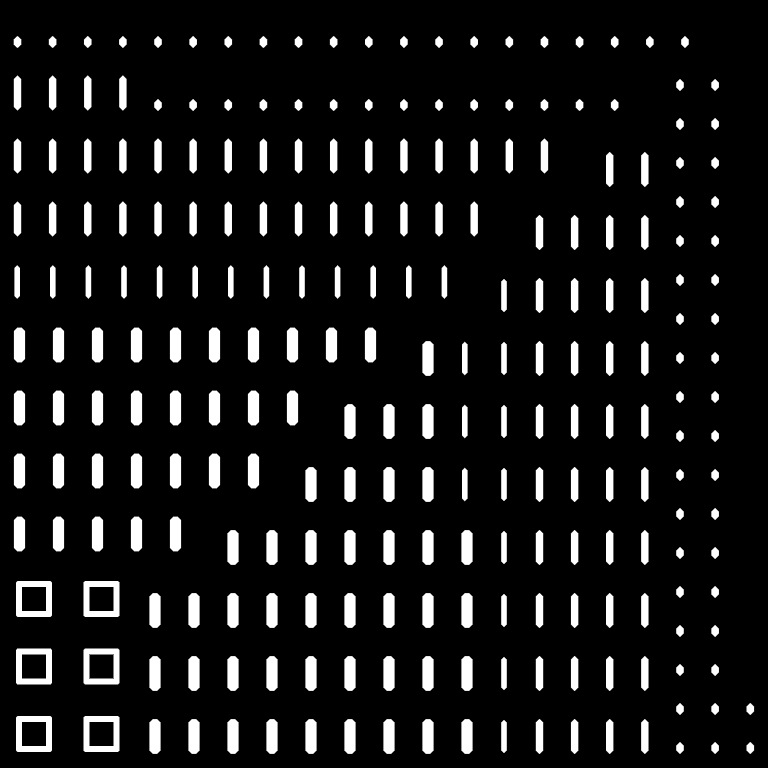
A Shadertoy shader for this pattern:

```glsl
#define UNITS 768.0
#define PITCH_ROW 63.0
#define PITCH_WIDE 39.0
#define PITCH_SLIM 35.13
#define PITCH_SQUARE 67.5
#define WIDE vec2(5.6, 17.4)
#define SLIM vec2(3.7, 17.4)
#define THIN vec2(2.8, 17.4)
#define DOT vec2(3.8, 5.8)

// Box with cut corners
float chamferBox(vec2 p, vec2 halfSize, float cut) {
    p = abs(p);
    vec2 q = p - halfSize;
    float diagonal = (q.x + q.y + cut) * 0.7071;
    return max(max(q.x, q.y), diagonal);
}

// Offset to the nearest cell of a finite grid
vec2 nearestCell(vec2 p, vec2 first, vec2 pitch, vec2 count) {
    vec2 cell = clamp(round((p - first) / pitch), vec2(0.0), count - 1.0);
    return p - first - cell * pitch;
}

float barGrid(vec2 p, vec2 first, vec2 pitch, vec2 count, vec2 halfSize) {
    return chamferBox(nearestCell(p, first, pitch, count), halfSize, 3.4);
}

float leftRows(vec2 p) {
    const float wideCount[4] = float[4](5.0, 7.0, 8.0, 10.0);
    const float slimCount[3] = float[3](14.0, 16.0, 4.0);
    float d = UNITS;
    for (int i = 0; i < 4; i++) {
        vec2 first = vec2(19.5, 234.0 + PITCH_ROW * float(i));
        d = min(d, barGrid(p, first, vec2(PITCH_WIDE), vec2(wideCount[i], 1.0), WIDE));
    }
    d = min(d, barGrid(p, vec2(17.2, 486.0), vec2(35.6), vec2(13.0, 1.0), THIN));
    for (int i = 0; i < 3; i++) {
        vec2 first = vec2(17.5, 549.0 + PITCH_ROW * float(i));
        d = min(d, barGrid(p, first, vec2(PITCH_SLIM), vec2(slimCount[i], 1.0), SLIM));
    }
    return d;
}

float rightRows(vec2 p) {
    const float firstColumn[7] = float[7](0.0, 0.0, 0.0, 2.0, 4.0, 5.0, 7.0);
    float base = 31.5;
    float d = UNITS;
    // Stepped wide bars
    for (int i = 0; i < 7; i++) {
        float endColumn = i < 4 ? 9.0 : 8.0;
        vec2 first = vec2(155.0 + PITCH_WIDE * firstColumn[i], base + PITCH_ROW * float(i));
        d = min(d, barGrid(p, first, vec2(PITCH_WIDE), vec2(endColumn - firstColumn[i], 1.0), WIDE));
    }
    // Narrow columns
    vec2 pitch = vec2(PITCH_SLIM, PITCH_ROW);
    d = min(d, barGrid(p, vec2(464.8, base + 4.0 * PITCH_ROW), pitch, vec2(1.0, 3.0), THIN));
    d = min(d, barGrid(p, vec2(504.0, base), pitch, vec2(1.0, 8.0), THIN));
    d = min(d, barGrid(p, vec2(539.5, base), pitch, vec2(2.0, 9.0), SLIM));
    d = min(d, barGrid(p, vec2(609.7, base), pitch, vec2(2.0, 10.0), SLIM));
    return d;
}

float dots(vec2 p) {
    vec2 pitch = vec2(PITCH_SLIM, PITCH_WIDE);
    float d = barGrid(p, vec2(17.5, 726.0), pitch, vec2(20.0, 1.0), DOT);
    d = min(d, barGrid(p, vec2(158.0, 663.0), pitch, vec2(14.0, 1.0), DOT));
    d = min(d, barGrid(p, vec2(680.0, 20.0), pitch, vec2(2.0, 18.0), DOT));
    return min(d, barGrid(p, vec2(750.3, 20.0), pitch, vec2(1.0, 2.0), DOT));
}

float squareFrames(vec2 p) {
    vec2 q = nearestCell(p, vec2(34.0), vec2(PITCH_SQUARE), vec2(2.0, 3.0));
    float outer = chamferBox(q, vec2(18.0), 1.5);
    float inner = chamferBox(q, vec2(12.0), 0.0);
    return max(outer, -inner);
}

void mainImage(out vec4 fragColor, in vec2 fragCoord) {
    vec2 p = fragCoord / iResolution.xy * UNITS;
    float pixel = UNITS / iResolution.y;
    float d = min(min(leftRows(p), rightRows(p)), min(dots(p), squareFrames(p)));
    float coverage = clamp(0.5 - d / pixel, 0.0, 1.0);
    fragColor = vec4(vec3(coverage), 1.0);
}
```
